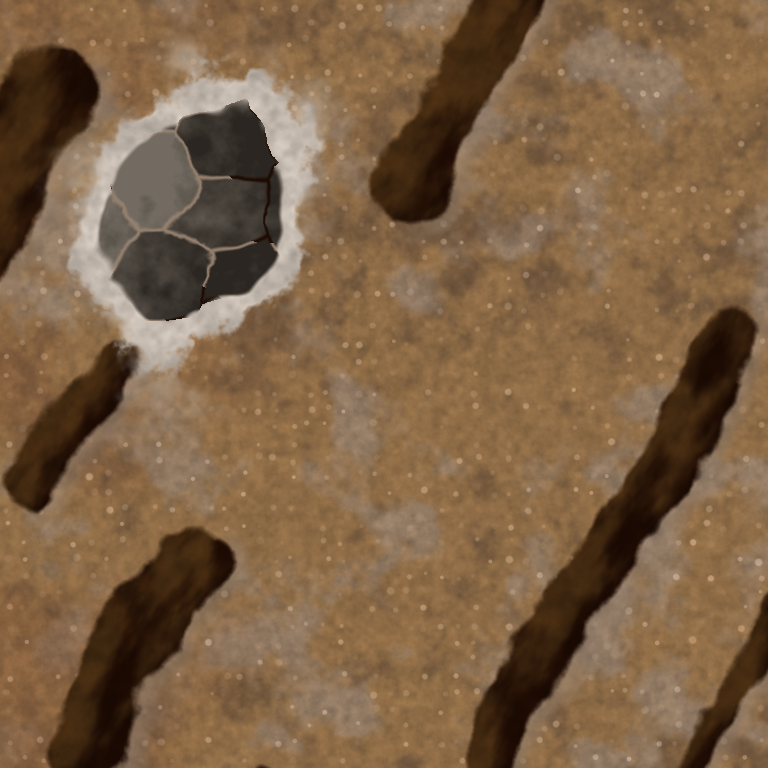
Write a WebGL 2 fragment shader that draws this texture.

```glsl
#version 300 es
precision highp float;
// Weathered ochre stone with slanted slots and a chalky grey cavity.

uniform vec2 u_resolution;
out vec4 fragColor;

const vec3 OCHRE = vec3(0.56, 0.425, 0.275);
const vec3 UMBER = vec3(0.44, 0.335, 0.235);
const vec3 PALE = vec3(0.58, 0.50, 0.43);
const vec3 RUST = vec3(0.52, 0.36, 0.23);
const vec3 HOLE_DARK = vec3(0.11, 0.04, 0.01);
const vec3 HOLE_WALL = vec3(0.28, 0.175, 0.07);
const vec3 CHALK = vec3(0.77, 0.73, 0.69);
const vec3 GREY_DEEP = vec3(0.17, 0.15, 0.13);
const vec3 GREY_LIGHT = vec3(0.45, 0.42, 0.38);

const vec2 GRAIN = vec2(0.5, 0.866);           // direction of the slots
const vec2 SLOT_SPACING = vec2(0.23, 0.85);    // across, along the grain
const vec2 CLEAR_CENTRE = vec2(0.226, 0.708);  // solid area, grain frame
const float CLEAR_RADIUS = 0.25;
const vec2 CAVITY_CENTRE = vec2(-0.14, 0.74);  // grain frame
const vec2 CAVITY_RADII = vec2(0.145, 0.20);
const float PLATE_SCALE = 10.0;
const float SPECK_SCALE = 46.0;
const float EDGE_SOFTNESS = 0.005;

float hash(vec2 cell) {
  uvec2 q = uvec2(ivec2(cell) + 4096) * uvec2(1597334673u, 3812015801u);
  uint n = (q.x ^ q.y) * 1597334673u;
  n = (n ^ (n >> 15)) * 2246822519u;
  return float((n ^ (n >> 13)) >> 8) / 16777216.0;
}

vec2 hash2(vec2 cell) {
  return vec2(hash(cell), hash(cell + vec2(71.0, 37.0)));
}

float noise(vec2 p) {
  vec2 c = floor(p), f = fract(p);
  f = f * f * (3.0 - 2.0 * f);
  return mix(mix(hash(c), hash(c + vec2(1, 0)), f.x),
             mix(hash(c + vec2(0, 1)), hash(c + vec2(1, 1)), f.x), f.y);
}

float fbm(vec2 p) {
  float sum = 0.0, gain = 0.5;
  for (int i = 0; i < 4; i++) {
    sum += gain * noise(p);
    p = mat2(1.6, 1.2, -1.2, 1.6) * p + 9.7;
    gain *= 0.5;
  }
  return sum / 0.9375;
}

// Signed distance to the nearest slot, and the offset across it.
vec2 slots(vec2 g) {
  vec2 nearest = vec2(10.0, 0.0);
  for (int i = -3; i <= 4; i++) {
    float column = float(i);
    float slim = (i & 1) != 0 ? 0.62 : 1.0;
    float halfLength = (0.15 + 0.09 * max(column, 0.0)) * slim;
    float halfWidth = (0.044 - 0.004 * column) * slim;
    for (int k = -1; k <= 1; k++) {
      float row = fract(0.26 - 0.25 * column) + float(k);
      vec2 centre = vec2(0.08 + column * SLOT_SPACING.x, row * SLOT_SPACING.y);
      if (distance(centre, CLEAR_CENTRE) < CLEAR_RADIUS) continue;
      vec2 q = g - centre;
      float d = length(vec2(q.x, max(abs(q.y) - halfLength, 0.0))) - halfWidth;
      if (d < nearest.x) nearest = vec2(d, q.x / halfWidth);
    }
  }
  return nearest;
}

// Voronoi plates: xy is the plate centre, z the gap to its border.
vec3 plates(vec2 p) {
  vec2 cell = floor(p), centre = p;
  float first = 9.0, second = 9.0;
  for (int y = -1; y <= 1; y++)
    for (int x = -1; x <= 1; x++) {
      vec2 id = cell + vec2(x, y);
      vec2 site = id + 0.1 + 0.8 * hash2(id);
      float d = distance(p, site);
      if (d < first) { second = first; first = d; centre = site; }
      else second = min(second, d);
    }
  return vec3(centre, second - first);
}

// Soft round glints scattered on a jittered grid.
float specks(vec2 p) {
  vec2 cell = floor(p), id = cell + 300.0;
  vec2 site = 0.3 + 0.4 * hash2(id);
  float radius = mix(0.14, 0.30, hash(id + 19.0));
  float strength = pow(hash(id + 53.0), 4.0);
  return strength * (1.0 - smoothstep(radius * 0.5, radius, distance(p - cell, site)));
}

vec3 stone(vec2 p) {
  float patches = fbm(p * 6.0 + 3.0);
  float mottle = fbm(p * 30.0);
  float grit = fbm(p * 95.0);
  vec3 c = mix(OCHRE, UMBER, smoothstep(0.46, 0.72, 0.45 * patches + 0.55 * mottle));
  c = mix(c, PALE, 0.75 * smoothstep(0.50, 0.72, fbm(p * 13.0 + 40.0)));
  c = mix(c, RUST, 0.6 * smoothstep(0.5, 0.0, p.x) * smoothstep(0.4, 0.65, patches));
  c *= 1.0 + 0.30 * (grit - 0.5);
  return c + 0.17 * specks(p * SPECK_SCALE) * vec3(1.0, 1.0, 1.05);
}

void main() {
  vec2 p = gl_FragCoord.xy / u_resolution;
  vec2 g = vec2(dot(p, vec2(GRAIN.y, -GRAIN.x)), dot(p, GRAIN));
  vec2 bend = vec2(fbm(p * 7.0 + 11.0), fbm(p * 7.0 + 57.0)) - 0.5;
  float rough = fbm(p * 42.0 + 5.0) - 0.5;
  vec3 colour = stone(p);

  // Slots with a pale lip on the lower right side
  vec2 slot = slots(g + 0.065 * bend);
  slot.x += 0.012 * rough;
  float lip = smoothstep(0.035, 0.0, slot.x) * smoothstep(0.0, 1.0, slot.y);
  colour = mix(colour, PALE * (0.95 + 0.5 * rough), 0.65 * lip);
  float wall = smoothstep(0.25, 0.75, fbm(g * vec2(28.0, 12.0)) - 0.2 * slot.y);
  vec3 hole = mix(HOLE_DARK, HOLE_WALL, wall) * (0.95 + 0.5 * rough);
  colour = mix(colour, hole, 1.0 - smoothstep(-EDGE_SOFTNESS, EDGE_SOFTNESS, slot.x));

  // Cavity of grey plates inside a ragged chalk crust
  vec2 q = (g - CAVITY_CENTRE + 0.12 * bend) / CAVITY_RADII;
  float reach = length(q) + 0.35 * rough;
  vec3 plate = plates((g + 0.05 * bend + 0.012 * rough) * PLATE_SCALE);
  vec2 plateOffset = (plate.xy / PLATE_SCALE - CAVITY_CENTRE) / CAVITY_RADII;
  float tone = hash(floor(plate.xy) + 7.0);
  float shade = clamp(tone - 0.35 * q.x + 0.8 * rough, 0.0, 1.0);
  vec3 grey = mix(GREY_DEEP, GREY_LIGHT, shade);
  vec3 seam = mix(HOLE_DARK, PALE, step(0.45, noise(g * 14.0)));
  grey = mix(seam, grey, smoothstep(0.0, 0.08, plate.z));
  vec3 chalk = CHALK * (1.0 + 0.35 * rough + 0.12 * (noise(p * 110.0) - 0.5));
  float inner = smoothstep(0.80, 0.72, length(q) + 0.15 * (length(plateOffset) - 0.6));
  vec3 cavity = mix(chalk, grey, inner);
  colour = mix(colour, cavity, smoothstep(1.06, 0.94, reach));
  float dust = smoothstep(1.45, 0.95, reach) * smoothstep(0.42, 0.65, fbm(p * 17.0 + 80.0));
  colour = mix(colour, chalk, 0.6 * dust * (1.0 - inner));

  fragColor = vec4(clamp(colour, 0.0, 1.0), 1.0);
}
```
